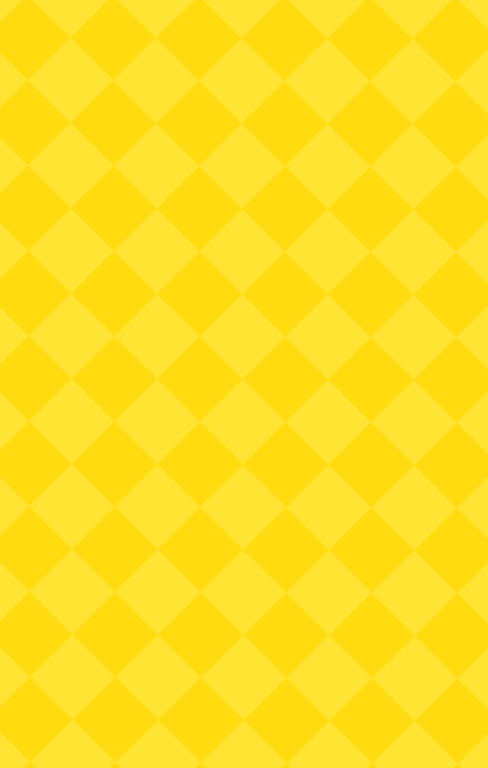
This pattern is drawn by a WebGL 2 fragment shader. Its source:

```glsl
#version 300 es
precision highp float;

uniform vec2 u_resolution;
out vec4 fragColor;

// Lattice coordinates: one unit per diamond, with a very slight skew
vec2 latticeCoords(vec2 p) {
    vec2 q = p - vec2(0.0357, 0.0488);
    return vec2(q.x - 0.0036 * q.y, q.y - 0.0036 * q.x) / vec2(0.1114, 0.1110);
}

// Negative inside the diamond, zero on its edge
float diamond(vec2 cell) {
    return abs(cell.x) + abs(cell.y) - 0.5;
}

void main() {
    // Canvas heights, measured down from the top left
    vec2 p = gl_FragCoord.xy / u_resolution.y;
    p.y = 1.0 - p.y;

    vec2 cell = fract(latticeCoords(p) + 0.5) - 0.5;

    // Edge softness of about one pixel in lattice units
    float soft = 0.75 * 1.414 / (0.111 * u_resolution.y);
    float outside = smoothstep(-soft, soft, diamond(cell));

    vec3 deepYellow = vec3(1.0, 0.859, 0.063);
    vec3 paleYellow = vec3(1.0, 0.894, 0.204);
    fragColor = vec4(mix(deepYellow, paleYellow, outside), 1.0);
}
```
